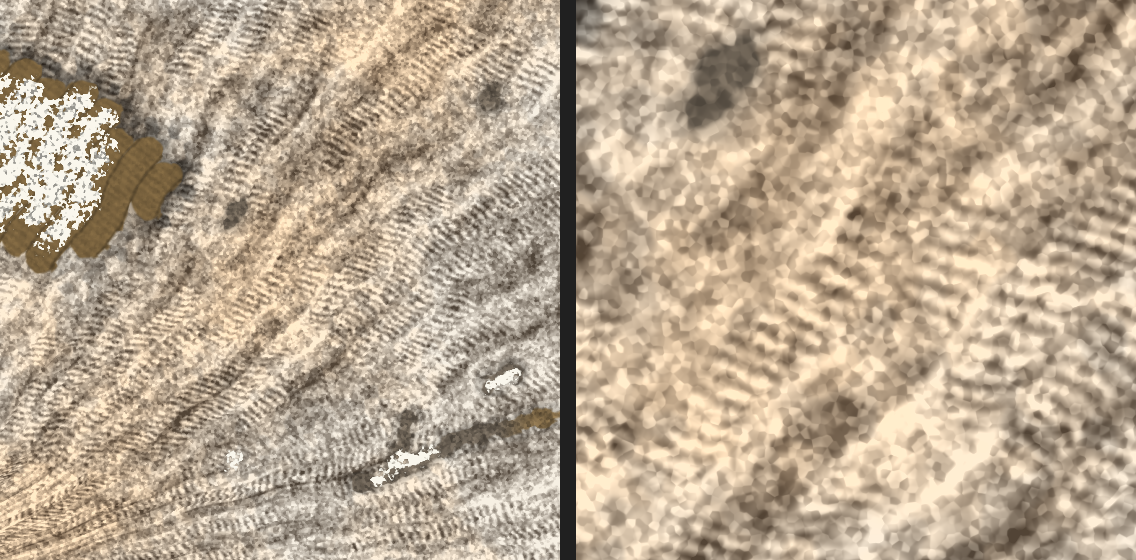
Left, the full canvas; right, a detail of the centre.
Reproduce this texture procedurally as a Shadertoy shader.

```glsl
// Dry mud churned by fanning tread tracks, with a brown glinting puddle and small wet ruts.

const float TAU = 6.2831853;
const float EDGE = 0.003;          // softness of outlines
const float LANE_WIDTH = 0.046;    // width of one track
const float CLEAT_PITCH = 0.0138;  // distance between tread bars
const float CLEAT_DEPTH = 0.21;
const float GRAIN_DEPTH = 0.46;
const float BASE_TONE = 0.63;
const vec2 MAIN_POLE = vec2(-0.55, -0.55);  // tracks fan out from these
const vec2 LOW_POLE = vec2(-0.35, -0.12);
const vec2 PUDDLE_CENTRE = vec2(0.12, 0.70);
const vec2 PUDDLE_AXIS = vec2(0.545, 0.839);

const vec3 MUD_DARK = vec3(0.30, 0.25, 0.20);
const vec3 MUD_LIGHT = vec3(1.00, 0.955, 0.89);
const vec3 WARM_TINT = vec3(1.05, 0.975, 0.88);
const vec3 COOL_TINT = vec3(0.97, 0.985, 1.00);
const vec3 WATER = vec3(0.47, 0.38, 0.24);
const vec3 WET_RUT = vec3(0.40, 0.36, 0.31);
const vec3 GLINT = vec3(0.98, 0.97, 0.93);

// Start and end points of the wet ruts and of the small glints
const vec4 RUTS[7] = vec4[7](
    vec4(0.64, 0.135, 0.70, 0.15), vec4(0.70, 0.15, 0.73, 0.255),
    vec4(0.70, 0.15, 0.80, 0.20), vec4(0.80, 0.21, 1.02, 0.265),
    vec4(0.87, 0.31, 0.92, 0.335), vec4(0.872, 0.82, 0.885, 0.84),
    vec4(0.41, 0.60, 0.43, 0.63));
const vec4 GLINTS[4] = vec4[4](
    vec4(0.675, 0.14, 0.72, 0.185), vec4(0.73, 0.17, 0.775, 0.193),
    vec4(0.875, 0.312, 0.915, 0.333), vec4(0.415, 0.17, 0.42, 0.185));

float hash(vec2 p) {
    vec3 h = fract(p.xyx * 0.1031);
    h += dot(h, h.yzx + 33.33);
    return fract((h.x + h.y) * h.z);
}

// Smoothly blended cellular noise, 0 to 1
float cells(vec2 p) {
    vec2 base = floor(p);
    float total = 0.0, weight = 0.0;
    for (int y = -1; y <= 1; y++)
    for (int x = -1; x <= 1; x++) {
        vec2 cell = base + vec2(x, y);
        vec2 d = cell + vec2(hash(cell), hash(cell + 57.3)) - p;
        float w = exp(-9.0 * dot(d, d));
        total += w * hash(cell + 113.7);
        weight += w;
    }
    return total / weight;
}

float segment(vec2 p, vec2 a, vec2 b) {
    vec2 ab = b - a;
    return length(p - a - ab * clamp(dot(p - a, ab) / dot(ab, ab), 0.0, 1.0));
}

float inside(float d) { return 1.0 - smoothstep(-EDGE, EDGE, d); }

// Relief of streaks, tread bars and ridges fanning out from a pole
float tracks(vec2 p, vec2 pole, float seed) {
    vec2 r = p - pole;
    float along = length(r);
    float across = atan(r.y, r.x) * 1.3
        + 0.012 * sin(along * 9.0 + seed) + 0.005 * sin(along * 27.0 + p.x * 11.0);
    float lane = floor(across / LANE_WIDTH);
    float f = across / LANE_WIDTH - lane;
    float id = hash(vec2(lane, seed));
    float streak = cells(vec2(along * 5.0, across * 36.0) + seed) - 0.5;
    float scratch = cells(vec2(along * 18.0, across * 95.0) + seed) - 0.5;
    float rim = min(f, 1.0 - f);
    float worn = smoothstep(0.38, 0.62, cells(vec2(along * 8.0 + id * 40.0, lane * 1.7)));
    float phase = along / CLEAT_PITCH + mix(-0.8, 2.8, id) * f + id * 9.0;
    float bars = sin(TAU * phase + 1.5 * sin(along * 31.0 + id * 20.0) + 3.0 * scratch);
    float ridge = (1.0 - smoothstep(0.0, 0.16, rim)) * streak;
    return 0.36 * streak + 0.26 * scratch + 0.5 * ridge
        + CLEAT_DEPTH * bars * worn * smoothstep(0.04, 0.2, rim);
}

// Parallel round-ended lanes; q is (along, across), ends are their limits
float fingers(vec2 q, float spacing, float radius, vec2 ends, float jitter, int last) {
    float d = 1.0;
    for (int i = -6; i <= last; i++) {
        float c = float(i) * spacing;
        float bend = 8.0 * max(c, 0.0) * max(c, 0.0);
        float low = ends.x + bend + jitter * hash(vec2(i, 3.0));
        float high = ends.y - jitter * hash(vec2(i, 8.0));
        d = min(d, segment(q, vec2(low, c), vec2(high, c)) - radius);
    }
    return d;
}

void mainImage(out vec4 fragColor, in vec2 fragCoord) {
    vec2 p = fragCoord / iResolution.y;

    // Grain of clods, from coarse to fine
    float coarse = cells(p * 52.0) - 0.5;
    float medium = cells(p * 105.0 + 7.0) - 0.5;
    float fine = cells(p * 215.0 + 19.0) - 0.5;
    float grain = 0.5 * coarse + 0.8 * medium + 0.9 * fine;

    // Mud with two overlapping fans of tracks
    float broad = cells(p * 5.0 + 3.0) - 0.5;
    float low = smoothstep(-0.06, 0.08, 0.19 + 0.12 * p.x - p.y + 0.15 * broad);
    float relief = mix(tracks(p, MAIN_POLE, 2.0), tracks(p, LOW_POLE, 11.0), low);
    float tone = BASE_TONE + relief + GRAIN_DEPTH * grain + 0.12 * broad;
    tone -= 0.09 * smoothstep(0.6, 1.0, p.y) * (1.0 - p.x);
    float warmth = exp(-pow((p.y - 1.25 * p.x + 0.05) / 0.32, 2.0)) + 0.8 * broad + 0.3 * coarse;
    vec3 color = mix(MUD_DARK, MUD_LIGHT, clamp(tone, 0.03, 1.0));
    color *= mix(COOL_TINT, WARM_TINT, clamp(warmth, 0.0, 1.0));

    // Wet ruts and their glints
    float rut = 1.0, spark = 1.0;
    for (int i = 0; i < 7; i++) rut = min(rut, segment(p, RUTS[i].xy, RUTS[i].zw));
    for (int i = 0; i < 4; i++) spark = min(spark, segment(p, GLINTS[i].xy, GLINTS[i].zw));
    rut += 0.016 * coarse + 0.006 * medium - 0.012;
    color *= 1.0 - 0.22 * (1.0 - smoothstep(0.0, 0.018, rut));
    vec3 wet = mix(WET_RUT, WATER, smoothstep(0.88, 0.96, p.x) * step(p.y, 0.3));
    color = mix(color, wet * (1.0 + 0.4 * grain), 0.9 * inside(rut));
    color = mix(color, GLINT, inside(spark - 0.008 + 0.014 * medium + 0.012 * fine));

    // Puddle with a damp shore and darker seams between its fingers
    vec2 r = p - PUDDLE_CENTRE;
    vec2 q = vec2(dot(r, PUDDLE_AXIS), dot(r, vec2(PUDDLE_AXIS.y, -PUDDLE_AXIS.x)));
    q.y += 0.006 * sin(q.x * 31.0) + 0.004 * coarse;
    float shore = fingers(q, 0.052, 0.03, vec2(-0.19, 0.125), 0.05, 3) + 0.008 * coarse;
    float damp = 1.0 - smoothstep(0.0, 0.045, shore + 0.02 * coarse);
    color *= 1.0 - damp * mix(0.15, 0.48, smoothstep(-0.1, 0.05, q.x));
    float seam = smoothstep(0.4, 0.5, abs(fract(q.y / 0.052 + 0.5) - 0.5));
    float ripple = 0.04 * sin(TAU * q.x / CLEAT_PITCH + 40.0 * q.y);
    vec3 water = WATER * (1.0 - 0.22 * seam + ripple + 0.12 * grain);
    color = mix(color, water, inside(shore));

    // Ragged glare on the water
    float glare = fingers(q, 0.045, 0.019, vec2(-0.15, 0.115), 0.07, 1);
    glare += 0.022 * coarse + 0.022 * medium + 0.02 * fine;
    vec3 sparkle = GLINT * (1.0 - 0.4 * smoothstep(0.05, 0.4, fine + 0.3 * medium));
    color = mix(color, sparkle, inside(glare) * inside(shore));

    fragColor = vec4(clamp(color, 0.0, 1.0), 1.0);
}
```
